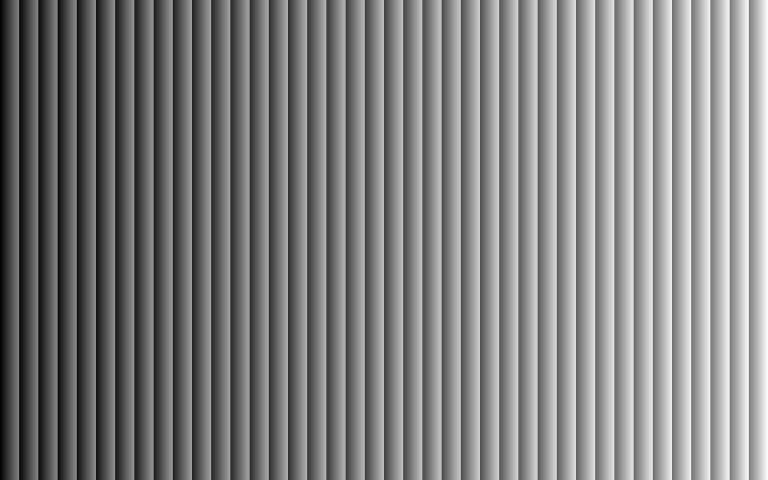
Give the GLSL for this pattern, as a Shadertoy shader.

```glsl
// Integral of fract(x), used to average the ramp over one pixel
float fractIntegral(float x) {
    float f = fract(x);
    return 0.5 * (floor(x) + f * f);
}

// Sawtooth ramp, box filtered so its seams stay smooth at any size
float smoothSawtooth(float x, float width) {
    return (fractIntegral(x + 0.5 * width) - fractIntegral(x - 0.5 * width)) / width;
}

void mainImage(out vec4 fragColor, in vec2 fragCoord) {
    float across = fragCoord.x / iResolution.x;

    // Forty vertical slats, each dark on the left and light on the right
    float slatCount = 40.0;
    float slat = smoothSawtooth(across * slatCount, slatCount / iResolution.x);

    // Blend the slat shading with a ramp over the full width
    float gray = clamp(mix(across, slat, 0.5), 0.0, 1.0);

    fragColor = vec4(vec3(gray), 1.0);
}
```
